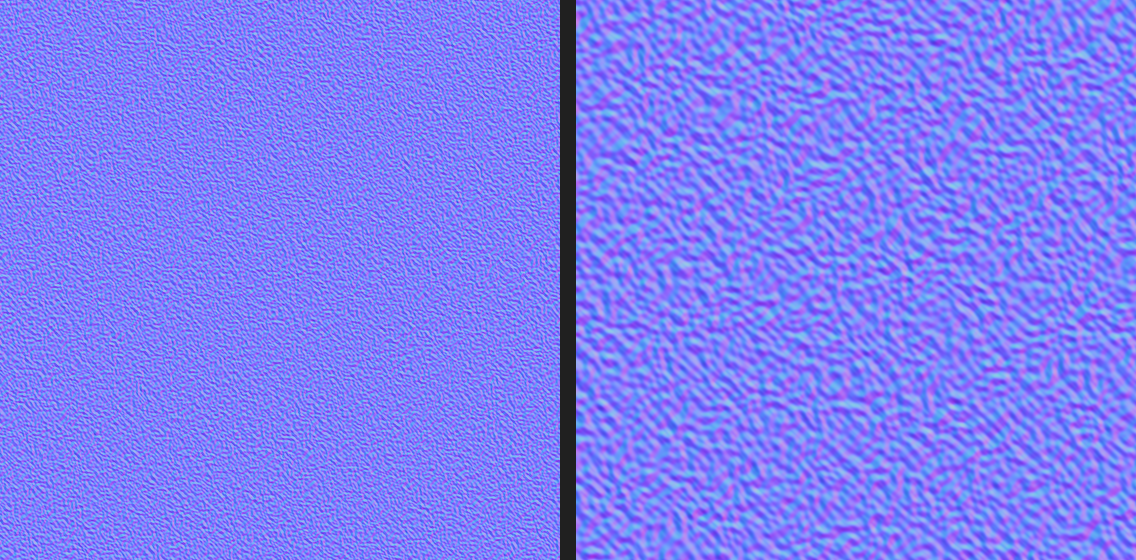
Left, the full canvas; right, a detail of the centre.
Write a Shadertoy shader that draws this texture map.

```glsl
// Tangent-space normal map of finely wrinkled plaster with diagonal grain.

#define GRAIN 195.0      // noise cells per canvas height, across the wrinkles
#define STRETCH 1.15     // length of a wrinkle relative to its width
#define SLANT 0.78       // downward tilt of the wrinkles, radians
#define WARP 0.004       // sideways bending of the wrinkles
#define WARP_SCALE 28.0  // bends per canvas height
#define RELIEF 0.39      // overall slope strength
#define X_GAIN 0.95      // horizontal slope relative to vertical
#define COARSE 0.55      // weight of the broader wrinkles
#define STEP 0.0007      // half width of the slope sample, canvas units

// Integer hash giving two values in 0..1
vec2 hash2(ivec2 cell) {
    uvec2 v = uvec2(cell) * 1664525u + 1013904223u;
    v.x += v.y * 1664525u;
    v.y += v.x * 1664525u;
    v ^= v >> 16u;
    v.x += v.y * 1664525u;
    v.y += v.x * 1664525u;
    v ^= v >> 16u;
    return vec2(v & 65535u) / 65535.0;
}

// Dot product of a corner's random unit direction with the offset to it
float corner(ivec2 cell, vec2 offset) {
    vec2 direction = hash2(cell) * 2.0 - 1.0;
    return dot(normalize(direction + 0.0001), offset);
}

float gradientNoise(vec2 p) {
    ivec2 cell = ivec2(floor(p));
    vec2 f = fract(p);
    vec2 w = f * f * f * (f * (f * 6.0 - 15.0) + 10.0);
    float bottom = mix(corner(cell, f),
                       corner(cell + ivec2(1, 0), f - vec2(1, 0)), w.x);
    float top = mix(corner(cell + ivec2(0, 1), f - vec2(0, 1)),
                    corner(cell + ivec2(1, 1), f - vec2(1, 1)), w.x);
    return mix(bottom, top, w.y);
}

mat2 rotation(float angle) {
    float c = cos(angle), s = sin(angle);
    return mat2(c, s, -s, c);
}

// Surface height: slanted wrinkles, gently bent, in two sizes
float height(vec2 uv) {
    vec2 bend = vec2(gradientNoise(uv * WARP_SCALE + 7.3),
                     gradientNoise(uv * WARP_SCALE + 61.7));
    vec2 p = rotation(SLANT) * (uv + WARP * bend);
    p *= GRAIN * vec2(1.0 / STRETCH, 1.0);
    float fine = gradientNoise(p);
    float broad = gradientNoise(rotation(0.4) * p * 0.6 + 211.5);
    return fine + COARSE * broad;
}

void mainImage(out vec4 fragColor, in vec2 fragCoord) {
    vec2 uv = fragCoord / iResolution.y;

    // Central differences give the slope in units of a grain
    vec2 e = vec2(STEP, 0.0);
    vec2 slope = vec2(height(uv + e.xy) - height(uv - e.xy),
                      height(uv + e.yx) - height(uv - e.yx));
    slope *= RELIEF / (2.0 * STEP * GRAIN);

    // Pack the unit normal into colour
    vec3 normal = normalize(vec3(-slope.x * X_GAIN, -slope.y, 1.0));
    fragColor = vec4(normal * 0.5 + 0.5, 1.0);
}
```
